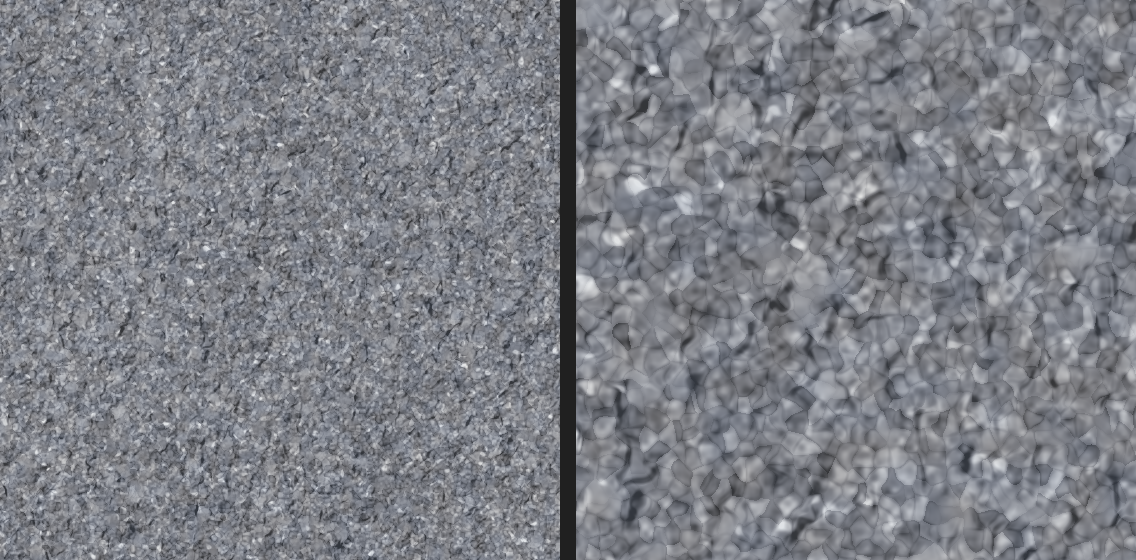
Left, the full canvas; right, a detail of the centre.
This texture is drawn by a three.js fragment shader. Its source:

```glsl
// Fine grey crushed-stone surface with flat chips, pale specks and short dark cracks.
varying vec2 vUv;

const vec3 SHADOW = vec3(0.20, 0.21, 0.23);
const vec3 STONE = vec3(0.49, 0.50, 0.53);
const vec3 PALE = vec3(0.70, 0.71, 0.73);
const vec3 GLINT = vec3(0.88, 0.89, 0.90);
const vec3 BLUE_TINT = vec3(-0.020, 0.0, 0.030);

vec2 hash2(vec2 p) {
  vec3 q = fract(vec3(p.xyx) * vec3(0.1031, 0.1030, 0.0973));
  q += dot(q, q.yzx + 33.33);
  return fract((q.xx + q.yz) * q.zy);
}

float noise(vec2 p) {
  vec2 cell = floor(p);
  vec2 f = fract(p);
  vec2 w = f * f * (3.0 - 2.0 * f);
  float low = mix(hash2(cell).x, hash2(cell + vec2(1.0, 0.0)).x, w.x);
  float high = mix(hash2(cell + vec2(0.0, 1.0)).x, hash2(cell + 1.0).x, w.x);
  return mix(low, high, w.y);
}

float signedNoise(vec2 p) {
  return noise(p) - 0.5;
}

vec2 warp(vec2 p, float frequency, float amount) {
  vec2 q = p * frequency;
  return p + amount * vec2(signedNoise(q + 17.0), signedNoise(q + 71.0));
}

// Nearest-cell grains: x is a random tone, y rises from the seam inwards.
vec2 grains(vec2 p) {
  vec2 cell = floor(p);
  float nearest = 9.0;
  float second = 9.0;
  float tone = 0.0;
  for (int j = -1; j <= 1; j++) {
    for (int i = -1; i <= 1; i++) {
      vec2 id = cell + vec2(float(i), float(j));
      float d = length(id + hash2(id) - p);
      if (d < nearest) {
        second = nearest;
        nearest = d;
        tone = hash2(id + 43.0).x;
      } else {
        second = min(second, d);
      }
    }
  }
  return vec2(tone, smoothstep(0.0, 0.4, second - nearest));
}

// Scattered ellipses: x is coverage, y is the random tone of the top one.
vec2 scatter(vec2 p, float share, vec2 halfSize, float lean, float spread, float soft) {
  vec2 cell = floor(p);
  vec2 result = vec2(0.0);
  for (int j = -1; j <= 1; j++) {
    for (int i = -1; i <= 1; i++) {
      vec2 id = cell + vec2(float(i), float(j));
      vec2 pick = hash2(id + 211.0);
      vec2 vary = hash2(id + 97.0);
      float angle = lean + spread * (vary.x - 0.5);
      vec2 axis = vec2(cos(angle), sin(angle));
      vec2 d = p - id - hash2(id);
      vec2 local = vec2(dot(d, axis), dot(d, vec2(-axis.y, axis.x)));
      vec2 size = halfSize * mix(0.5, 1.0, vary.y);
      float edge = (length(local / size) - 1.0) * size.y;
      float mask = (1.0 - smoothstep(-soft, soft, edge)) * step(pick.x, share);
      if (mask > result.x) result = vec2(mask, pick.y);
    }
  }
  return result;
}

float height(vec2 p) {
  return 0.55 * noise(p * 95.0) + 0.45 * noise(p * 185.0 + 31.0);
}

vec3 stoneRamp(float tone) {
  vec3 color = mix(SHADOW, STONE, smoothstep(0.12, 0.50, tone) * 0.4
    + 0.6 * clamp((tone - 0.20) / 0.30, 0.0, 1.0));
  color = mix(color, PALE, clamp((tone - 0.50) / 0.21, 0.0, 1.0));
  return mix(color, GLINT, clamp((tone - 0.71) / 0.20, 0.0, 1.0));
}

void main() {
  vec2 p = vUv;
  vec2 rough = warp(p, 120.0, 0.006);

  // Grain tones, lit relief and cloudy drift
  vec2 grain = grains(rough * vec2(112.0, 100.0));
  float relief = height(p) - height(p + vec2(-0.0025, 0.0030));
  float grit = signedNoise(p * 235.0 + 7.0);
  float texture = 0.19 * (grain.x - 0.5) - 0.08 * (1.0 - grain.y)
    + 0.27 * relief + 0.24 * grit;
  float drift = 0.10 * signedNoise(p * 42.0) + 0.05 * signedNoise(p * 6.0);

  // Flat chips calm the grit
  vec2 chip = scatter(rough * 32.0, 0.45, vec2(0.46, 0.30), 0.9, 3.1, 0.06);
  float tone = 0.53 + drift + texture * (1.0 - 0.6 * chip.x);
  tone += chip.x * mix(-0.01, 0.09, chip.y);

  // Steep, ragged cracks and small bright specks
  vec2 crack = scatter(rough * 38.0 + 9.0, 0.55, vec2(0.48, 0.10), 1.15, 1.5, 0.06);
  vec2 speck = scatter(rough * 95.0 + 5.0, 0.10, vec2(0.55, 0.36), 0.8, 3.1, 0.15);
  tone -= crack.x * mix(0.12, 0.27, crack.y);
  tone += speck.x * mix(0.10, 0.28, speck.y);

  vec3 color = stoneRamp(tone) + BLUE_TINT * signedNoise(p * 55.0 + 13.0);
  gl_FragColor = vec4(color, 1.0);
}
```
